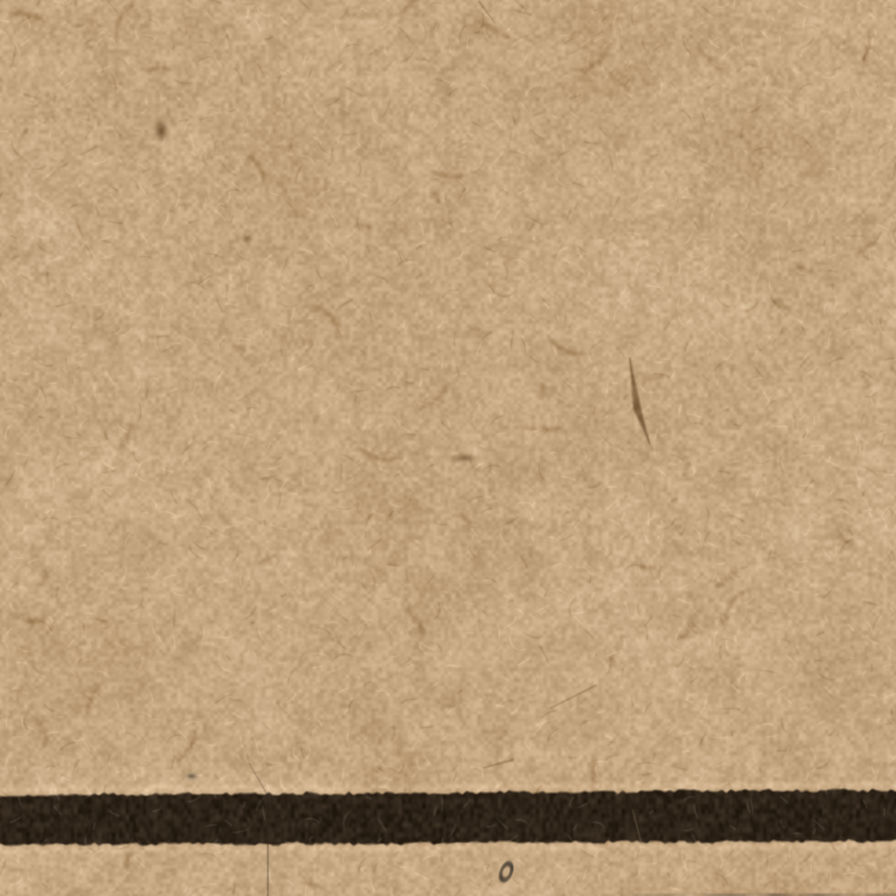
Give the GLSL for this texture, as a Shadertoy shader.

```glsl
float hash(vec2 p) {
    vec3 q = fract(vec3(p.xyx) * 0.1031);
    q += dot(q, q.yzx + 33.33);
    return fract((q.x + q.y) * q.z);
}

float noise(vec2 p) {
    vec2 i = floor(p), f = fract(p);
    f = f * f * (3.0 - 2.0 * f);
    return mix(mix(hash(i), hash(i + vec2(1, 0)), f.x),
               mix(hash(i + vec2(0, 1)), hash(i + vec2(1, 1)), f.x), f.y);
}

float fbm(vec2 p) {
    float sum = 0.0, gain = 0.5;
    for (int i = 0; i < 4; i++) {
        sum += gain * noise(p);
        p = mat2(0.8, 0.6, -0.6, 0.8) * p * 2.03 + 17.3;
        gain *= 0.5;
    }
    return sum / 0.9375;
}

// Soft stroke from a to b; its width runs from wa to wb
float stroke(vec2 p, vec2 a, vec2 b, float wa, float wb, float soft) {
    vec2 ab = b - a;
    float t = clamp(dot(p - a, ab) / dot(ab, ab), 0.0, 1.0);
    float d = length(p - a - ab * t) - mix(wa, wb, t);
    return 1.0 - smoothstep(-soft, soft, d);
}

float speck(vec2 p, vec2 center, vec2 radius) {
    vec2 q = (p - center) / radius;
    return exp(-dot(q, q));
}

// Short curved hairs, one at most in each grid cell
float fibers(vec2 p, float density, float amount, float seed) {
    vec2 g = p * density, cell = floor(g);
    float sum = 0.0;
    for (int j = -1; j <= 1; j++)
    for (int i = -1; i <= 1; i++) {
        vec2 id = cell + vec2(i, j);
        vec2 q = g - id - vec2(hash(id + seed), hash(id + seed + 41.7));
        float angle = 6.2832 * hash(id + seed + 83.1);
        float c = cos(angle), s = sin(angle);
        q = mat2(c, -s, s, c) * q;
        q.y += (hash(id + seed + 9.4) - 0.5) * 2.0 * q.x * q.x;
        float halfLen = mix(0.15, 0.5, hash(id + seed + 27.9));
        float hair = exp(-q.y * q.y * 350.0) * (1.0 - smoothstep(halfLen * 0.5, halfLen, abs(q.x)));
        sum += hair * step(hash(id + seed + 62.3), amount);
    }
    return min(sum, 1.2);
}

vec3 paper(vec2 p) {
    float cloud = fbm(p * 7.0 + 3.1) - 0.5;
    float mottle = fbm(p * 32.0 + 11.0) - 0.5;
    float grain = noise(p * 170.0) + noise(p.yx * 245.0 + 31.0) - 1.0;
    vec3 color = vec3(0.768, 0.650, 0.502);
    color += vec3(0.045, 0.055, 0.070) * cloud;
    color += vec3(0.085, 0.090, 0.095) * mottle;
    color += vec3(0.070, 0.073, 0.078) * grain;
    color += 0.045 * fibers(p, 42.0, 0.55, 5.0);
    color -= vec3(0.050, 0.056, 0.060) * fibers(p, 36.0, 0.45, 151.0);
    color -= vec3(0.075, 0.085, 0.090) * fibers(p, 15.0, 0.22, 307.0);
    return color;
}

vec3 ink(vec2 p) {
    float grain = 0.5 * noise(p * 190.0 + 7.0) + 0.5 * noise(p * vec2(260.0, 150.0));
    vec3 color = mix(vec3(0.10, 0.068, 0.030), vec3(0.255, 0.205, 0.155), grain);
    return color + 0.07 * fibers(p, 40.0, 0.5, 211.0);
}

// Paper blemishes: tapering splinter, spots and faint hairs
vec3 blemishes(vec3 color, vec2 p) {
    vec3 brown = vec3(0.40, 0.27, 0.15), gray = vec3(0.25, 0.22, 0.18);
    float rough = 0.75 + 0.35 * noise(p * 150.0);
    float splinter = max(stroke(p, vec2(0.703, 0.600), vec2(0.711, 0.545), 0.0004, 0.0042, 0.0025),
                         stroke(p, vec2(0.711, 0.545), vec2(0.725, 0.505), 0.0042, 0.0002, 0.0025));
    color = mix(color, brown, 0.78 * splinter * rough);
    color = mix(color, brown, 0.75 * speck(p, vec2(0.180, 0.854), vec2(0.006, 0.010)));
    color = mix(color, brown, 0.55 * speck(p, vec2(0.276, 0.734), vec2(0.005, 0.004)));
    color = mix(color, brown, 0.55 * speck(p, vec2(0.518, 0.489), vec2(0.011, 0.004)));
    color = mix(color, gray, 0.60 * speck(p, vec2(0.214, 0.134), vec2(0.005, 0.003)));
    float hair = stroke(p, vec2(0.540, 0.143), vec2(0.572, 0.152), 0.0004, 0.0014, 0.002);
    hair = max(hair, stroke(p, vec2(0.615, 0.210), vec2(0.665, 0.235), 0.0004, 0.0010, 0.002));
    hair = max(hair, stroke(p, vec2(0.535, 0.998), vec2(0.552, 0.975), 0.0010, 0.0004, 0.002));
    color = mix(color, brown, 0.38 * hair);
    vec2 q = p - vec2(0.565, 0.027);
    q.x -= 0.25 * q.y;
    float ring = abs(length(q / vec2(0.75, 1.2)) - 0.0075) - 0.0015;
    return mix(color, gray, 0.85 * rough * (1.0 - smoothstep(-0.001, 0.003, ring)));
}

void mainImage(out vec4 fragColor, in vec2 fragCoord) {
    vec2 p = fragCoord / iResolution.xy;
    vec3 color = blemishes(paper(p), p);

    // Printed rule with fuzzy edges and a pale rim
    float fuzz = 0.0035 * (noise(vec2(p.x * 190.0, p.y * 60.0)) - 0.5)
               + 0.0025 * (noise(p * vec2(55.0, 20.0)) - 0.5);
    float edge = abs(p.y - 0.0848 - 0.005 * p.x) - 0.0280 + fuzz;
    color += 0.045 * exp(-pow((edge - 0.006) / 0.004, 2.0));
    float soft = max(0.0022, 0.8 / iResolution.y);
    color = mix(color, ink(p), 1.0 - smoothstep(-soft, soft, edge));

    // Vertical hairline crossing the rule, and a pale scratch
    float crack = stroke(p, vec2(0.299, 0.0), vec2(0.299, 0.112), 0.0005, 0.0007, 0.0018);
    crack = max(crack, 0.6 * stroke(p, vec2(0.299, 0.112), vec2(0.278, 0.148), 0.0006, 0.0002, 0.0018));
    color = mix(color, vec3(0.16, 0.12, 0.08), 0.5 * crack);
    float scratch = stroke(p, vec2(0.706, 0.096), vec2(0.715, 0.062), 0.0003, 0.0008, 0.0018);
    color = mix(color, vec3(0.48, 0.41, 0.32), 0.5 * scratch);

    // Dark trace along the lower right border
    float trace = (1.0 - smoothstep(0.001, 0.005, p.y)) * smoothstep(0.66, 0.80, p.x);
    color = mix(color, vec3(0.36, 0.30, 0.24), 0.6 * trace * noise(p * vec2(45.0, 90.0)));
    fragColor = vec4(clamp(color, 0.0, 1.0), 1.0);
}
```
